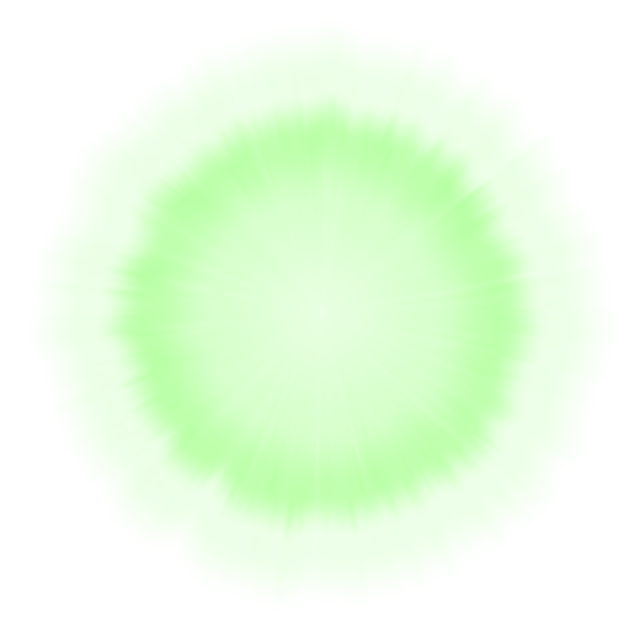
Give the GLSL for this background, as a WebGL 2 fragment shader.

```glsl
#version 300 es
precision highp float;
// A soft pale green ring of light with fine radial rays on white.

uniform vec2 u_resolution;
out vec4 fragColor;

const float TAU = 6.2831853;
const vec2 RAY_CENTER = vec2(0.502, 0.512);
const vec2 RING_CENTER = vec2(0.504, 0.504);
const vec3 GREEN_ABSORPTION = vec3(1.0, 0.0, 1.28);

float hash(float n, float seed) {
    return fract(sin(n * 12.9898 + seed * 78.233) * 43758.5453);
}

// Smooth noise around the circle, seamless after one turn, in -1..1
float angularNoise(float turn, float count, float seed) {
    float x = turn * count;
    float cell = floor(x);
    float a = hash(mod(cell, count), seed);
    float b = hash(mod(cell + 1.0, count), seed);
    return mix(a, b, smoothstep(0.0, 1.0, x - cell)) * 2.0 - 1.0;
}

// Coarse to fine rays that shift with the radius; each fades where too thin
float rays(float turn, float radius, float seed) {
    float sum = 0.0;
    float weight = 0.4;
    float count = 31.0;
    for (int i = 0; i < 4; i++) {
        float s = seed + float(i) * 3.0;
        float inner = angularNoise(turn, count, s);
        float outer = angularNoise(turn, count, s + 1.0);
        float visible = smoothstep(0.001, 0.004, TAU * radius / count);
        sum += weight * visible * mix(inner, outer, smoothstep(0.16, 0.34, radius));
        weight *= 0.88;
        count *= 2.0;
    }
    return sum;
}

// Sparse pale beams, each a narrow peak of the angular noise
float beams(float turn, float radius, float seed) {
    float peak = max(angularNoise(turn, 110.0, seed), 0.0);
    return peak * peak * peak * smoothstep(0.03, 0.12, radius);
}

// Strength of the green by distance: core, ring, then halo
float glowProfile(float radius) {
    float core = mix(0.092, 0.16, smoothstep(-0.02, 0.21, radius));
    float inside = mix(core, 0.258, smoothstep(0.175, 0.272, radius));
    float halo = 0.073 * (1.0 - smoothstep(0.368, 0.465, radius));
    return mix(inside, halo, smoothstep(0.278, 0.348, radius));
}

void main() {
    vec2 uv = (gl_FragCoord.xy - 0.5 * u_resolution) / min(u_resolution.x, u_resolution.y) + 0.5;
    vec2 fromRays = uv - RAY_CENTER;
    float rayRadius = length(fromRays);
    float turn = atan(fromRays.y, fromRays.x + 1e-6) / TAU + 0.5;
    float radius = mix(rayRadius, length(uv - RING_CENTER), smoothstep(0.04, 0.2, rayRadius));

    // Rays fray the edges of the ring and vary its strength
    float streak = rays(turn, rayRadius, 4.0);
    float broad = angularNoise(turn, 13.0, 31.0);
    float fade = smoothstep(0.02, 0.28, rayRadius);
    float frayed = radius + fade * (0.018 * streak + 0.004 * broad);
    float strength = glowProfile(frayed);
    strength *= 1.0 + (0.06 + 0.06 * fade) * rays(turn, rayRadius, 19.0);
    strength *= 1.0 - 0.1 * beams(turn, rayRadius, 47.0);

    // Small pale spark at the origin of the rays
    strength -= 0.015 * exp(-pow(rayRadius / 0.012, 2.0));

    vec3 color = 1.0 - GREEN_ABSORPTION * max(strength, 0.0);
    fragColor = vec4(clamp(color, 0.0, 1.0), 1.0);
}
```
